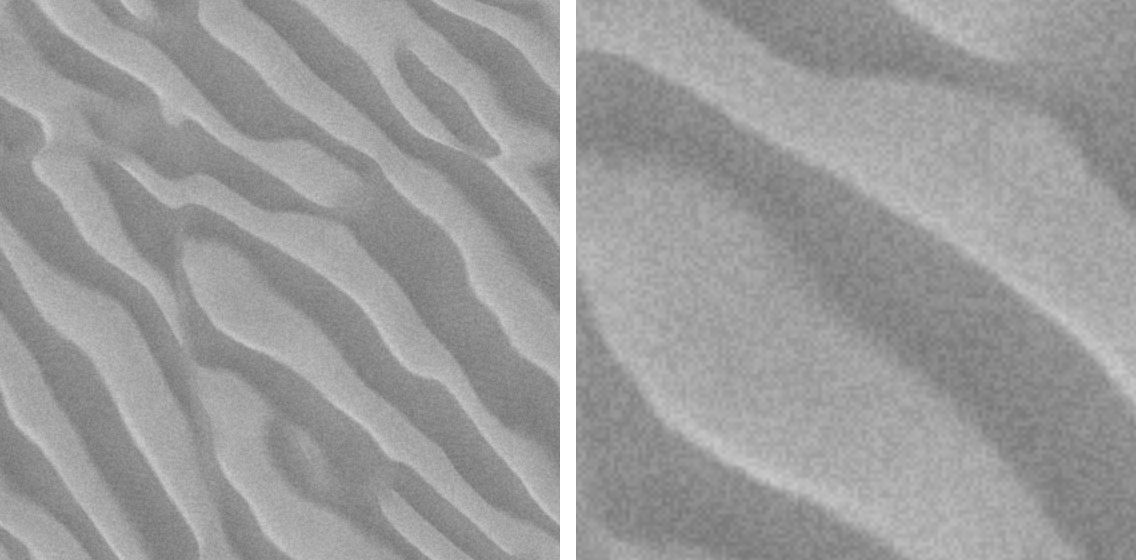
Left: the whole. Right: its middle third, enlarged.
Give the GLSL for this texture, as a Shadertoy shader.

```glsl
// Grey wind-blown dunes: forking diagonal ridges with a bright crest on one side.
// A sum of whole-number waves gives a tiling phase field whose defects fork the
// ridges; an uneven profile shades each ridge, then ripples and grain are added.

const float TAU = 6.2831853;
const float SHADOW_GREY = 0.515;
const float VALLEY_GREY = 0.568;
const float SLOPE_GREY = 0.641;
const float CREST_GREY = 0.686;
const float MIDDLE_GREY = 0.590;

float hash(vec2 p) {
    vec3 q = fract(p.xyx * 0.1031);
    q += dot(q, q.yzx + 33.33);
    return fract((q.x + q.y) * q.z);
}

// Value noise that wraps after a whole number of cells
float noise(vec2 uv, vec2 cells, float seed) {
    vec2 p = uv * cells;
    vec2 i = floor(p);
    vec2 f = p - i;
    f = f * f * (3.0 - 2.0 * f);
    vec2 a = mod(i, cells);
    vec2 b = mod(i + 1.0, cells);
    float low = mix(hash(a + seed), hash(vec2(b.x, a.y) + seed), f.x);
    float high = mix(hash(vec2(a.x, b.y) + seed), hash(b + seed), f.x);
    return mix(low, high, f.y);
}

// Offset that bends the ridges and wraps like the noise
vec2 bend(vec2 uv, float cells, float seed) {
    return vec2(noise(uv, vec2(cells), seed), noise(uv, vec2(cells), seed + 26.0)) - 0.5;
}

// Complex sum of waves grouped around one mean direction
vec2 waveField(vec2 uv, vec2 meanWave, float spread, float seed) {
    vec2 sum = vec2(0.0);
    for (int j = -3; j <= 3; j++) {
        for (int i = -3; i <= 3; i++) {
            vec2 offset = vec2(float(i), float(j));
            float weight = exp(-0.5 * dot(offset, offset) / (spread * spread));
            float start = hash(offset + seed);
            float angle = TAU * (dot(uv, meanWave + offset) + start);
            sum += weight * vec2(cos(angle), sin(angle));
        }
    }
    return sum;
}

// Grey across one ridge: sharp crest, sloping face, shadow, rising valley
float duneProfile(float phase, float width, float softness, float glow) {
    float v = fract(phase + 0.1) - 0.1;
    float rise = smoothstep(-0.07, 0.0, v);
    float fall = 1.0 - smoothstep(width - softness, width + softness, v);
    float valley = mix(SHADOW_GREY, VALLEY_GREY, smoothstep(width, 1.0, fract(v)));
    float face = mix(CREST_GREY, SLOPE_GREY, smoothstep(0.0, 0.38, v));
    float rim = glow * exp(-pow((v - 0.01) / 0.05, 2.0));
    return mix(valley, face + rim, rise * fall);
}

void mainImage(out vec4 fragColor, in vec2 fragCoord) {
    vec2 uv = fragCoord / iResolution.xy;
    vec2 sheared = vec2(uv.x, uv.x + uv.y);

    // Ridges run steep below and shallow above, and meander
    vec2 bent = uv + 0.050 * bend(uv, 5.0, 11.0) + 0.036 * bend(uv, 9.0, 41.0);
    bent.y += 0.038 * sin(TAU * (uv.y - 0.8));
    vec2 field = waveField(bent, vec2(5.0), 1.7, 23.0);
    float phase = atan(field.y, field.x) / TAU;
    phase += 0.018 * (noise(uv, vec2(70.0), 53.0) - 0.5);

    // Ridge shape varies from place to place
    float width = mix(0.24, 0.80, noise(sheared, vec2(7.0, 8.0), 71.0));
    float softness = mix(0.03, 0.10, noise(uv, vec2(6.0), 83.0));
    float glow = 0.085 * noise(uv, vec2(9.0), 97.0);
    float grey = duneProfile(phase, width, softness, glow);

    // Ridges melt into the ground where they fork
    grey = mix(MIDDLE_GREY, grey, smoothstep(0.0, 0.8, length(field)));

    // Soft humps, faint mottling and curved wind ripples
    grey += 0.028 * (noise(sheared, vec2(7.0, 9.0), 101.0) - 0.5);
    grey += 0.018 * (noise(uv, vec2(16.0), 109.0) - 0.5);
    grey += 0.016 * (noise(uv, vec2(40.0), 127.0) - 0.5);
    float ripplePhase = 22.0 * uv.x + 76.0 * uv.y + 9.0 * noise(uv, vec2(8.0), 139.0);
    float rippleShare = smoothstep(0.45, 0.8, noise(uv, vec2(10.0), 151.0));
    grey += 0.008 * rippleShare * sin(TAU * ripplePhase);

    // Sand grain
    grey += 0.085 * (noise(uv, vec2(420.0), 163.0) - 0.5);
    grey += 0.032 * (noise(uv, vec2(210.0), 179.0) - 0.5);

    fragColor = vec4(vec3(clamp(grey, 0.0, 1.0)), 1.0);
}
```
